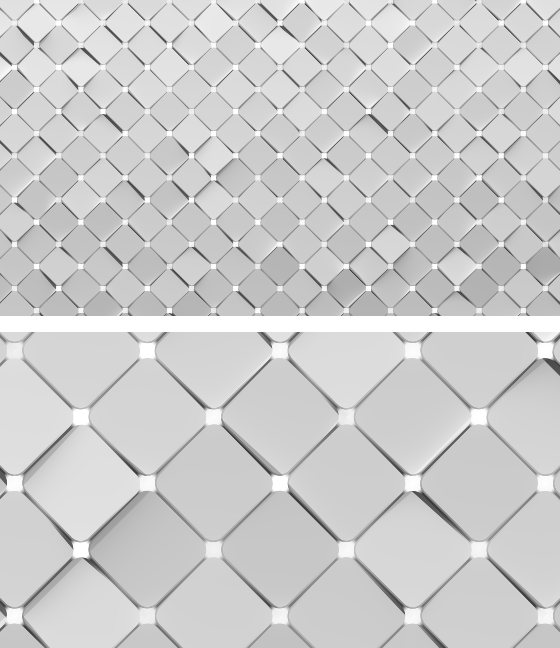
Top, the full canvas; bottom, a detail of the centre.
This pattern is drawn by a Shadertoy shader. Its source:

```glsl
const float TILE_DIAGONAL = 0.14;
const float GAP = 0.012;
const float CORNER_RADIUS = 0.15;

vec2 hash22(vec2 p) {
    vec3 h = fract(p.xyx * vec3(0.1031, 0.1030, 0.0973));
    h += dot(h, h.yzx + 33.33);
    return fract((h.xx + h.yz) * h.zy);
}

// Tilt along both tile axes in xy, centre height in z
vec3 tilePose(vec2 cell) {
    vec2 direction = hash22(cell + 117.0) * 2.0 - 1.0;
    vec2 amount = hash22(cell + 253.0);
    float strength = mix(0.18, 0.52, amount.x * amount.x);
    return vec3(direction * strength, (amount.y - 0.5) * 0.24);
}

float planeHeight(vec2 cell, vec2 q) {
    vec3 pose = tilePose(cell);
    return pose.z + dot(pose.xy, q - cell - 0.5);
}

float roundedBox(vec2 p, float halfSize, float radius) {
    vec2 d = abs(p) - halfSize + radius;
    return length(max(d, 0.0)) + min(max(d.x, d.y), 0.0) - radius;
}

mat2 rotation(float angle) {
    float c = cos(angle), s = sin(angle);
    return mat2(c, s, -s, c);
}

// Crisp, narrow side wall below a raised neighbour
float wall(float edge, float rise, float aa) {
    float width = min(0.19 * max(rise, 0.0), 0.07);
    float cover = 1.0 - smoothstep(width - aa, width + aa, edge);
    return cover * smoothstep(0.03, 0.18, rise);
}

// Gradual falloff away from a raised neighbour
float softBand(float edge, float rise) {
    float width = 0.03 + 0.40 * max(rise, 0.0);
    return exp(-max(edge, 0.0) / width) * smoothstep(0.0, 0.35, rise);
}

float faceTone(vec2 f, vec3 pose, vec2 p) {
    float ambient = 0.816 + 0.135 * p.y - 0.012 * p.x;
    float facing = dot(pose.xy, vec2(0.08, 0.13));
    return min(ambient - facing - 0.016 * (f.x + f.y), 0.91);
}

void mainImage(out vec4 fragColor, in vec2 fragCoord) {
    vec2 p = (fragCoord - 0.5 * iResolution.xy) / iResolution.y;
    vec2 s = p - vec2(0.0, 0.007);

    // Diagonal lattice: x points up-right, y points up-left
    vec2 q = vec2(s.x + s.y, s.y - s.x) / TILE_DIAGONAL;
    float aa = 0.5 * sqrt(2.0) / (TILE_DIAGONAL * iResolution.y);
    vec2 cell = floor(q);
    vec2 f = q - cell - 0.5;
    vec3 pose = tilePose(cell);
    float ownHeight = planeHeight(cell, q);
    float tone = faceTone(f, pose, p);

    // Height steps to the four neighbours shape the shadows
    float seamDepth = 0.0;
    for (int i = 0; i < 4; i++) {
        float side = i < 2 ? 1.0 : -1.0;
        bool alongX = i % 2 == 0;
        vec2 offset = alongX ? vec2(side, 0.0) : vec2(0.0, side);
        float edge = 0.5 - GAP - dot(f, offset);
        float rise = planeHeight(cell + offset, q) - ownHeight;
        float shade = softBand(edge, rise);
        float dark = wall(edge, rise, aa);
        if (i == 0) tone = mix(tone - 0.06 * shade, 0.30, 0.9 * dark);
        if (i == 1) tone = mix(tone - 0.12 * shade, 0.50, 0.35 * dark);
        if (i == 2) tone = mix(tone + 0.05 * shade, 0.42, 0.45 * dark);
        if (i == 3) tone = mix(tone + 0.12 * shade, 0.96, 0.55 * dark);
        float nearSeam = 1.0 - smoothstep(0.0, 0.06, edge);
        float depth = smoothstep(0.0, 0.20, abs(rise)) * (alongX ? 1.0 : 0.6);
        seamDepth = max(seamDepth, nearSeam * depth);
    }

    // Slightly turned tile outline with a dark rim on its lower sides
    vec2 turned = rotation(0.03 * (pose.x - pose.y)) * f - 0.008 * pose.xy;
    float outline = roundedBox(turned, 0.5 - GAP, CORNER_RADIUS);
    float gap = smoothstep(-aa, aa, outline);
    float rim = 1.0 - smoothstep(0.006, 0.006 + 1.5 * aa, abs(outline + 0.008));
    float lower = smoothstep(0.2, -0.5, f.x + 0.4 * f.y);
    tone = mix(tone, 0.36, rim * lower * mix(0.25, 0.65, seamDepth));

    // Dark hairline seams that open into bright four-pointed junctions
    vec2 corner = fract(q + 0.5) - 0.5;
    float node = length(corner);
    float sparkle = mix(0.8, 1.0, hash22(floor(q + 0.5) + 61.0).x);
    float junction = (1.0 - smoothstep(0.085, 0.16, node)) * sparkle;
    float gapTone = mix(mix(0.56, 0.24, seamDepth), 0.99, junction);
    tone = mix(tone, gapTone, gap);
    tone += 0.04 * exp(-12.0 * node);

    fragColor = vec4(vec3(clamp(tone, 0.0, 1.0)), 1.0);
}
```
